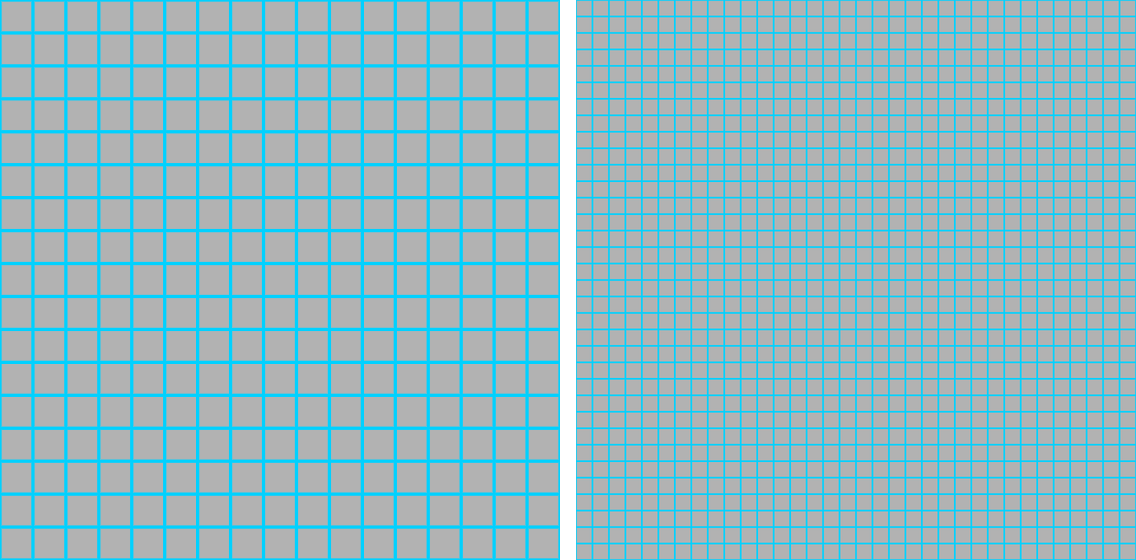
Left: one tile. Right: repeated 2 by 2.
This pattern is drawn by a Shadertoy shader. Its source:

```glsl
#define REPEATS 17.0
#define LINE_WIDTH 0.1 // fraction of one cell
#define LINE_COLOR vec3(0.0, 0.82, 1.0)
#define CELL_COLOR vec3(0.70, 0.70, 0.70)

// Distance to the nearest cell border on each axis, in cells
vec2 borderDistance(vec2 cellPos) {
    return abs(fract(cellPos + 0.5) - 0.5);
}

void mainImage(out vec4 fragColor, in vec2 fragCoord) {
    vec2 cellPos = fragCoord / iResolution.xy * REPEATS;
    vec2 pixelSize = REPEATS / iResolution.xy;

    // Lines are centred on the borders, with edges one pixel soft
    vec2 edge = 0.5 * LINE_WIDTH - borderDistance(cellPos);
    vec2 coverage = clamp(edge / pixelSize + 0.5, 0.0, 1.0);
    float lineMask = max(coverage.x, coverage.y);

    fragColor = vec4(mix(CELL_COLOR, LINE_COLOR, lineMask), 1.0);
}
```
